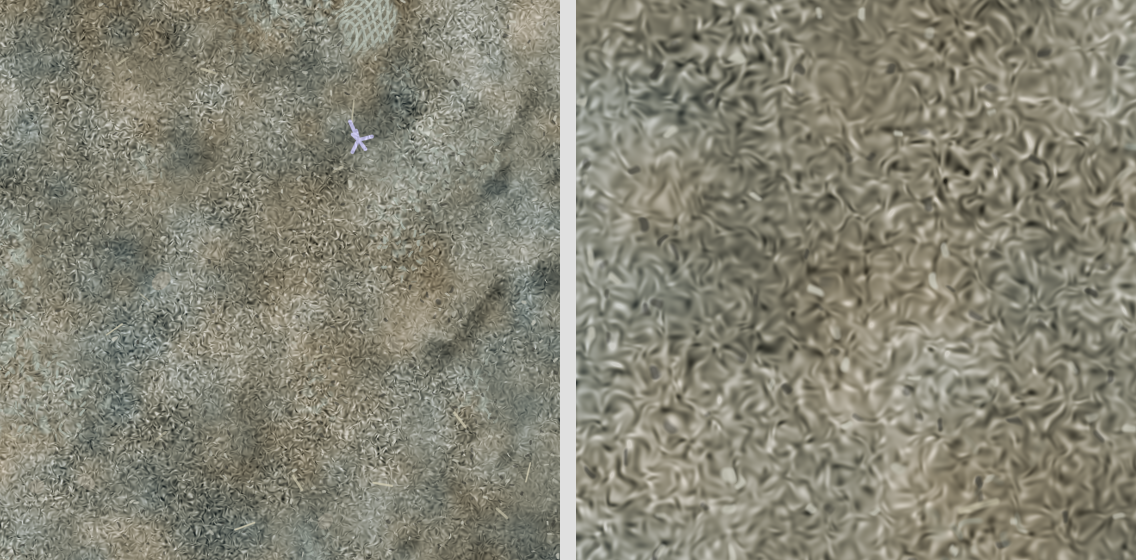
Left, the full canvas; right, a detail of the centre.
Write a Shadertoy shader that draws this texture.

```glsl
// Worn, dusty ground: a mottled earth tone under a wormy grain of short sine wavelets,
// with lichen, dark smudges, chips, straws, pebbles and one small violet blossom.
// Layered value noise gives the mottling; cell-by-cell loops scatter everything else.

const vec3 DARK_EARTH = vec3(0.25, 0.26, 0.23);
const vec3 MID_EARTH = vec3(0.52, 0.52, 0.46);
const vec3 PALE_EARTH = vec3(0.69, 0.69, 0.65);
const vec3 WARM_SHIFT = vec3(0.09, 0.0, -0.08);
const vec3 LICHEN = vec3(0.66, 0.70, 0.66);
const vec3 CHIP = vec3(0.80, 0.80, 0.75);
const vec3 STRAW = vec3(0.82, 0.80, 0.70);
const vec3 SPECK = vec3(0.22, 0.22, 0.20);
const vec3 PEBBLE = vec3(0.65, 0.63, 0.57);
const vec3 PETAL = vec3(0.78, 0.77, 0.93);
const float MEAN_TONE = 0.495;
const float MOTTLE_CONTRAST = 0.54;
const float GRAIN_CONTRAST = 0.125;
const float GRIT_CONTRAST = 0.15;
const float COARSE_CELLS = 80.0;
const float FINE_CELLS = 137.0;
const float EDGE = 0.0013;
const vec2 BLOSSOM_AT = vec2(0.64, 0.75);
const vec2 SKEIN_AT = vec2(0.66, 0.975);
const float TAU = 6.28319;

vec3 hash3(vec2 p) {
    vec3 q = fract(p.xyx * vec3(0.1031, 0.1030, 0.0973));
    q += dot(q, q.yxz + 33.33);
    return fract((q.xxy + q.yzz) * q.zyx);
}

float noise(vec2 p) {
    vec2 i = floor(p), f = fract(p);
    f = f * f * (3.0 - 2.0 * f);
    float low = mix(hash3(i).x, hash3(i + vec2(1, 0)).x, f.x);
    float high = mix(hash3(i + vec2(0, 1)).x, hash3(i + vec2(1, 1)).x, f.x);
    return mix(low, high, f.y);
}

float layeredNoise(vec2 p) {
    float sum = 0.0, weight = 0.30;
    for (int i = 0; i < 5; i++) {
        sum += weight * noise(p);
        p = mat2(1.6, 1.2, -1.2, 1.6) * p + 17.3;
        weight *= 0.8;
    }
    return sum;
}

// Sum of windowed sine waves, one per cell, each with its own direction
float wormyGrain(vec2 p, float bend) {
    vec2 cell = floor(p);
    float sum = 0.0;
    for (int y = -1; y <= 1; y++)
    for (int x = -1; x <= 1; x++) {
        vec2 id = cell + vec2(x, y);
        vec3 rnd = hash3(id + 7.0);
        vec2 d = p - id - rnd.xy;
        float angle = bend + 3.0 * rnd.z;
        float wave = dot(d, vec2(cos(angle), sin(angle))) * (0.75 + 0.5 * fract(rnd.z * 19.0));
        sum += exp(-4.2 * dot(d, d)) * cos(TAU * (wave + fract(rnd.z * 37.0)));
    }
    return sum;
}

float segmentDistance(vec2 p, vec2 a, vec2 b) {
    vec2 ab = b - a;
    return length(p - a - ab * clamp(dot(p - a, ab) / dot(ab, ab), 0.0, 1.0));
}

float cover(float distance) {
    float soft = max(EDGE, 0.8 / iResolution.y);
    return 1.0 - smoothstep(-soft, soft, distance);
}

// Randomly turned rounded strokes; sizes are in canvas units
float scatter(vec2 uv, float cells, float chance, float halfLength, float radius) {
    vec2 cell = floor(uv * cells);
    float mask = 0.0;
    for (int y = -1; y <= 1; y++)
    for (int x = -1; x <= 1; x++) {
        vec2 id = cell + vec2(x, y);
        vec3 rnd = hash3(id + cells * 3.1);
        vec3 form = hash3(id + cells * 5.7 + 40.0);
        vec2 reach = halfLength * (0.4 + 0.6 * form.y) * vec2(cos(TAU * form.x), sin(TAU * form.x));
        vec2 d = uv - (id + rnd.xy) / cells;
        float stroke = cover(segmentDistance(d, -reach, reach) - radius * (0.5 + 0.5 * form.z));
        mask = max(mask, stroke * step(rnd.z, chance) * (0.45 + 0.55 * form.y));
    }
    return mask;
}

vec3 earth(float tone) {
    vec3 lower = mix(DARK_EARTH, MID_EARTH, clamp((tone - 0.25) / 0.27, -0.5, 1.0));
    return mix(lower, PALE_EARTH, clamp((tone - 0.52) / 0.17, 0.0, 1.7));
}

void mainImage(out vec4 fragColor, in vec2 fragCoord) {
    vec2 uv = fragCoord / iResolution.y;
    vec2 warped = uv + 0.012 * vec2(noise(uv * 22.0), noise(uv * 22.0 + 50.0));
    vec2 ruffled = uv + 0.006 * vec2(noise(uv * 90.0), noise(uv * 90.0 + 50.0));

    // Broad mottling, paler towards the lower left and the right
    float tone = MEAN_TONE + MOTTLE_CONTRAST * (layeredNoise(warped * 4.6 + 3.0) - 0.5);
    float rightBand = smoothstep(0.68, 0.9, uv.x + 0.15 * (noise(uv * 4.0) - 0.5));
    tone += 0.05 * rightBand + 0.05 * (1.0 - smoothstep(0.1, 0.6, length(uv)));

    // Wormy grain and grit, calmer in some patches
    float bend = 3.0 * noise(uv * 9.0 + 80.0);
    float grain = wormyGrain(ruffled * COARSE_CELLS, bend) + 0.9 * wormyGrain(ruffled * FINE_CELLS + 31.0, bend);
    float grit = 0.5 * noise(uv * 120.0 + 5.0) + 0.5 * noise(uv * 210.0) - 0.5;
    float strength = mix(0.5, 1.5, noise(uv * 16.0 + 20.0)) * (1.0 - 0.2 * rightBand);
    tone += strength * (GRAIN_CONTRAST * grain + GRIT_CONTRAST * grit);

    // Dark diagonal smudges, mostly on the right
    vec2 slanted = mat2(0.8, 0.6, -0.6, 0.8) * warped;
    float smudge = smoothstep(0.68, 0.92, noise(slanted * vec2(26.0, 13.0) + 9.0));
    tone -= 0.16 * smudge * smoothstep(0.5, 0.85, uv.x);

    // Gentle brown and blue-grey drift
    float warmth = 0.5 * noise(uv * 4.0 + 60.0) + 0.5 * noise(warped * 18.0 + 15.0) - 0.46 - 0.12 * rightBand;
    vec3 color = earth(tone) + WARM_SHIFT * warmth;

    // Lichen crusts and loose debris
    float patches = smoothstep(0.55, 0.85, noise(uv * 7.0 + 33.0));
    float crust = smoothstep(0.5, 0.8, noise(warped * 70.0) * 0.7 + noise(uv * 24.0) * 0.3);
    color = mix(color, LICHEN + 0.09 * grain, 0.6 * patches * crust);
    color = mix(color, SPECK, 0.7 * scatter(ruffled, 42.0, 0.28, 0.0025, 0.0024));
    color = mix(color, CHIP, 0.8 * scatter(ruffled, 37.0, 0.30, 0.0025, 0.0026));
    color = mix(color, LICHEN + 0.04, 0.85 * patches * scatter(ruffled, 55.0, 0.45, 0.005, 0.003));
    color = mix(color, STRAW, 0.9 * scatter(uv, 8.0, 0.26, 0.018, 0.0024));
    float stones = scatter(warped, 7.0, 0.13, 0.003, 0.019);
    color = mix(color, PEBBLE + 0.07 * grain, 0.7 * stones);

    // Pale tangled skein at the top
    vec2 s = (warped - SKEIN_AT) * vec2(1.0, 0.75);
    float skein = 1.0 - smoothstep(0.04, 0.06, length(s) + 0.02 * (noise(uv * 35.0) - 0.5));
    float tangle = 8.0 * noise(uv * 28.0);
    float strands = max(sin(520.0 * length(s + 0.03) + tangle), sin(430.0 * (s.x - s.y) - tangle));
    vec3 skeinColor = mix(MID_EARTH, LICHEN + 0.08, smoothstep(-0.4, 1.0, strands));
    color = mix(color, skeinColor + 0.04 * grain, 0.75 * skein);

    // Five-petalled blossom and its stem
    vec2 b = uv - BLOSSOM_AT;
    float stem = segmentDistance(b, vec2(-0.012, 0.03), vec2(-0.008, 0.07)) - 0.0014;
    float blossom = segmentDistance(b, vec2(0.0), vec2(-0.015, 0.033)) - 0.0035;
    for (int i = 0; i < 5; i++) {
        float angle = TAU * float(i) / 5.0 + 0.25 + 0.4 * sin(float(i) * 2.3);
        vec2 tip = (0.019 + 0.006 * cos(float(i) * 1.9)) * vec2(cos(angle), sin(angle));
        blossom = min(blossom, segmentDistance(b, vec2(0.0), tip) - 0.0034);
    }
    color = mix(color, STRAW, 0.7 * cover(stem));
    color = mix(color, PETAL + 0.08 * grain, 0.9 * cover(blossom));

    fragColor = vec4(clamp(color, 0.0, 1.0), 1.0);
}
```
